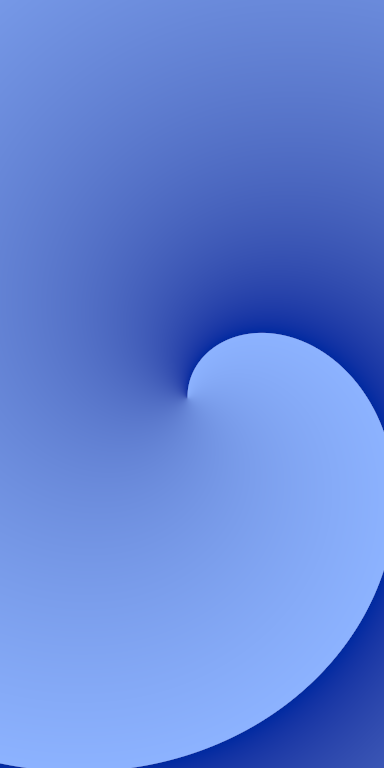
This background is drawn by a WebGL 2 fragment shader. Its source:

```glsl
#version 300 es
precision highp float;
// Blue conic gradient wound into a single Archimedean spiral with one crisp seam.

#define CENTER vec2(0.4883, 0.4818)   // spiral eye, as a fraction of the canvas
#define PITCH 0.923                   // radial growth per turn, in canvas heights
#define START_ANGLE 1.595             // direction of the seam at the eye, in radians
#define DARK_BLUE vec3(0.0, 0.163, 0.63)
#define LIGHT_BLUE vec3(0.55, 0.70, 1.0)

uniform vec2 u_resolution;
out vec4 fragColor;

const float TAU = 6.2831853;

vec3 toLinear(vec3 c) {
  return mix(c / 12.92, pow((c + 0.055) / 1.055, vec3(2.4)), step(0.04045, c));
}

vec3 toSrgb(vec3 c) {
  return mix(c * 12.92, 1.055 * pow(c, vec3(1.0 / 2.4)) - 0.055, step(0.0031308, c));
}

// Position between two windings: 0 just outside the seam, 1 just inside the next.
float spiralRamp(vec2 p, float pixel) {
  float radius = max(length(p), 0.25 * pixel);
  float angle = atan(p.y, p.x + 1e-7);
  float ramp = fract(radius / PITCH + (angle - START_ANGLE) / TAU);

  // Replace the jump by a slope one pixel wide.
  float seamOffset = ramp - step(0.5, ramp);
  float slope = length(vec2(1.0 / PITCH, 1.0 / (TAU * radius)));
  float seamWidth = min(slope * pixel, 0.25);
  return abs(seamOffset) < 0.5 * seamWidth ? 0.5 - seamOffset / seamWidth : ramp;
}

void main() {
  vec2 p = (gl_FragCoord.xy - CENTER * u_resolution) / u_resolution.y;
  float ramp = spiralRamp(p, 1.0 / u_resolution.y);

  // Blend in linear light so the dark side lifts quickly.
  vec3 color = mix(toLinear(DARK_BLUE), toLinear(LIGHT_BLUE), ramp);
  fragColor = vec4(toSrgb(color), 1.0);
}
```
